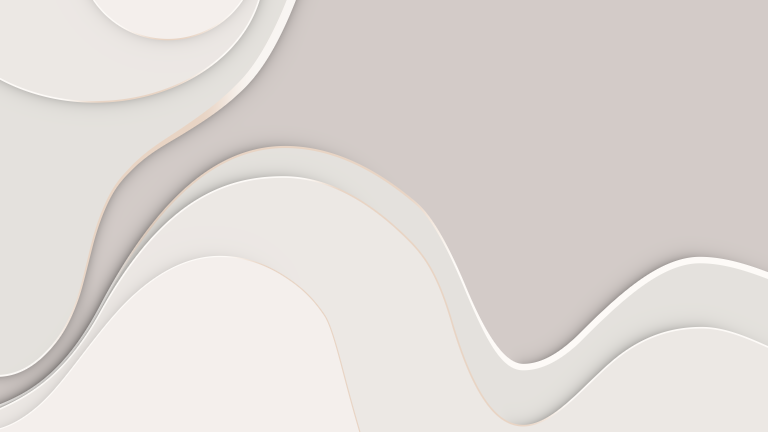
Reproduce this background procedurally as a WebGL 2 fragment shader.

```glsl
#version 300 es
precision highp float;
// Layered paper waves in soft beige: stacked sheets with curved edges,
// each casting a soft shadow and carrying a thin white or rose-gold rim.
// Edges are smooth cubic splines and ellipses on a 16 by 9 unit canvas.

uniform vec2 u_resolution;
out vec4 outColor;

const int KNOTS = 9;
const vec3 TAUPE = vec3(0.828, 0.798, 0.785);
const vec3 SAGE = vec3(0.894, 0.884, 0.866);
const vec3 LINEN = vec3(0.925, 0.908, 0.894);
const vec3 IVORY = vec3(0.957, 0.938, 0.926);
const vec3 WHITE = vec3(0.992, 0.982, 0.970);
const vec3 GOLD = vec3(0.910, 0.832, 0.770);

// Height and slope of a spline; each knot holds x, height and slope.
vec2 spline(float x, vec3 knots[KNOTS]) {
    float inside = clamp(x, knots[0].x, knots[KNOTS - 1].x);
    vec2 result = knots[0].yz;
    for (int i = 0; i < KNOTS - 1; i++) {
        vec3 a = knots[i];
        vec3 b = knots[i + 1];
        if (inside < a.x) break;
        float span = b.x - a.x;
        float t = (inside - a.x) / span;
        float rise = b.y - a.y;
        float c2 = 3.0 * rise - span * (2.0 * a.z + b.z);
        float c3 = span * (a.z + b.z) - 2.0 * rise;
        result.x = a.y + t * (span * a.z + t * (c2 + t * c3));
        result.y = a.z + t * (2.0 * c2 + 3.0 * t * c3) / span;
    }
    result.x += result.y * (x - inside);
    return result;
}

// Approximate distance above a curve given its height and slope.
float above(float y, vec2 curve) {
    return (y - curve.x) / sqrt(1.0 + curve.y * curve.y);
}

// Approximate signed distance, positive inside the ellipse.
float ellipse(vec2 p, vec2 radii) {
    float k = length(p / radii);
    return k * (1.0 - k) / max(length(p / (radii * radii)), 0.001);
}

float cover(float d, float pixel) {
    return clamp(d / pixel + 0.5, 0.0, 1.0);
}

// Rim colour: gold between two positions, white elsewhere.
vec3 rimColor(float x, float start, float end) {
    float gold = smoothstep(start, start + 1.0, x) * (1.0 - smoothstep(end - 1.2, end, x));
    return mix(WHITE, GOLD, gold);
}

// Lay one sheet over the base, with shadow outside and rim inside its edge.
vec3 sheet(vec3 base, vec3 fill, vec3 rim, float d, float width, float shade, float pixel) {
    vec3 shadowed = base * (1.0 - shade * exp(-max(-d, 0.0) / 0.11));
    vec3 paper = mix(rim, fill, cover(d - width, pixel));
    return mix(shadowed, paper, cover(d, pixel));
}

// Shadows fall to the upper left, so they fade on descending edges.
float waveShade(float slope, float strength) {
    return strength * smoothstep(-0.9, 0.8, slope);
}

void main() {
    vec2 p = gl_FragCoord.xy / u_resolution * vec2(16.0, 9.0);
    float pixel = 9.0 / u_resolution.y;

    // Upper left sheets
    vec2 drape = spline(p.x, vec3[KNOTS](
        vec3(0.0, 1.15, 0.05), vec3(1.04, 1.71, 1.1), vec3(1.63, 2.75, 2.8),
        vec3(1.94, 3.9, 3.8), vec3(2.23, 4.73, 2.2), vec3(2.75, 5.46, 1.0),
        vec3(3.85, 6.23, 0.62), vec3(5.1, 7.17, 1.0), vec3(6.19, 9.06, 2.6)));
    float drapeRim = mix(0.04, 0.19, smoothstep(1.6, 5.8, p.x));
    vec3 drapeTint = mix(rimColor(p.x, 0.9, 5.4), IVORY, smoothstep(4.0, 5.5, p.x) * 0.5);
    vec3 color = sheet(TAUPE, SAGE, drapeTint, above(p.y, drape), drapeRim, 0.20, pixel);

    float bowl = ellipse(p - vec2(1.98, 9.65), vec2(3.53, 2.79));
    color = sheet(color, LINEN, rimColor(p.x, 1.2, 4.6), bowl, 0.035, 0.15, pixel);
    float disc = ellipse(p - vec2(3.5, 10.04), vec2(1.88));
    color = sheet(color, IVORY, rimColor(p.x, 2.4, 5.0), disc, 0.03, 0.09, pixel);

    // Lower waves, from back to front
    vec2 back = spline(p.x, vec3[KNOTS](
        vec3(0.0, 0.58, 0.4), vec3(2.08, 2.63, 1.9), vec3(5.94, 5.96, 0.0),
        vec3(8.67, 4.79, -0.85), vec3(9.71, 3.02, -2.4), vec3(10.9, 1.42, 0.0),
        vec3(12.08, 2.06, 1.0), vec3(14.58, 3.65, 0.0), vec3(16.0, 3.33, -0.38)));
    float backRim = mix(0.045, 0.135, smoothstep(9.7, 10.9, p.x));
    color = sheet(color, SAGE, rimColor(p.x, 2.2, 9.6), -above(p.y, back), backRim,
        waveShade(back.y, 0.27), pixel);

    vec2 middle = spline(p.x, vec3[KNOTS](
        vec3(0.0, 0.5, 0.45), vec3(2.08, 2.5, 1.8), vec3(5.9, 5.33, 0.0),
        vec3(8.52, 4.02, -1.0), vec3(9.42, 2.33, -3.4), vec3(10.9, 0.15, 0.0),
        vec3(12.75, 1.48, 0.85), vec3(14.62, 2.19, 0.0), vec3(16.0, 1.79, -0.45)));
    color = sheet(color, LINEN, rimColor(p.x, 6.2, 12.0), -above(p.y, middle), 0.035,
        waveShade(middle.y, 0.24), pixel);

    vec2 front = spline(p.x, vec3[KNOTS](
        vec3(0.0, 0.08, 0.3), vec3(0.83, 0.58, 0.9), vec3(1.67, 1.56, 1.3),
        vec3(2.71, 2.79, 0.95), vec3(4.58, 3.67, 0.0), vec3(5.94, 3.25, -0.65),
        vec3(6.77, 2.44, -1.5), vec3(7.21, 1.08, -3.8), vec3(7.6, -0.3, -3.3)));
    color = sheet(color, IVORY, rimColor(p.x, 4.6, 9.0), -above(p.y, front), 0.025,
        waveShade(front.y, 0.09), pixel);

    outColor = vec4(color, 1.0);
}
```
